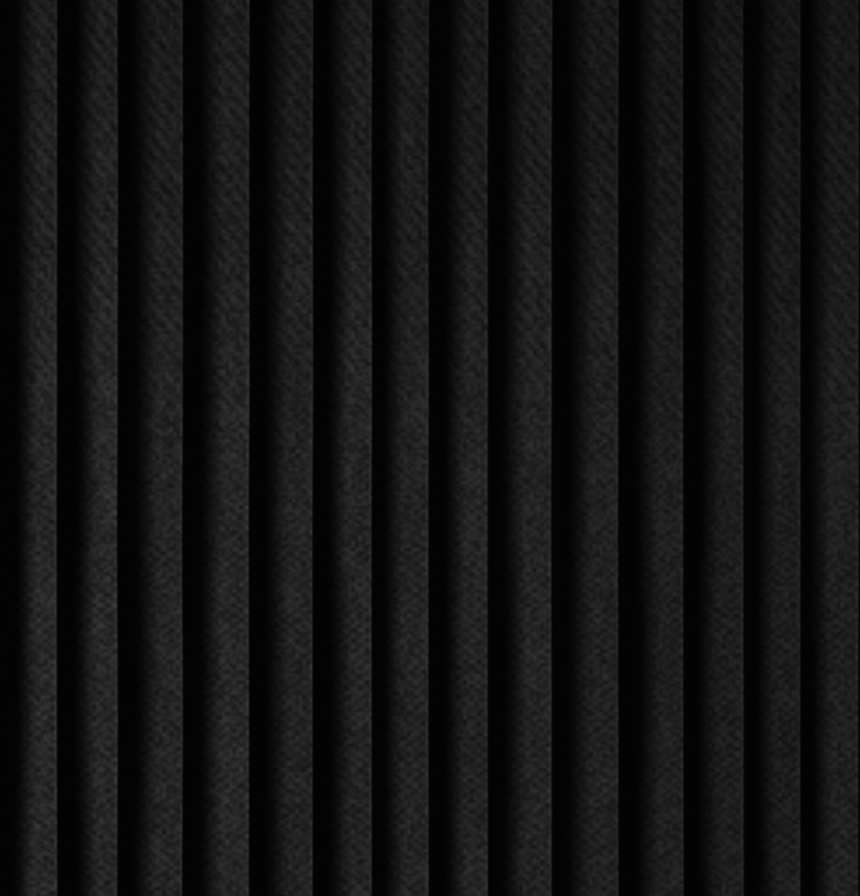
A WebGL 1 fragment shader for this texture:

```glsl
precision highp float;
// Black pleated cloth: fourteen upright folds, each rising from a deep shadow
// on its left to a lit, woven face that ends in a crisp edge on its right.
// Fold edges come from a swaying pitch; the weave is noise plus fine threads.
uniform vec2 u_resolution;

const float FIRST_EDGE = 0.0725;   // right edge of the first fold
const float PITCH = 0.0718;        // mean fold width
const float SWAY = 0.006;          // drift of the edges from an even pitch
const float EDGE_SOFT = 0.0035;
const float RAMP = 0.34;           // shadow to light, in fold widths
const vec2 THREADS = vec2(246.0, 256.0);
const float GRAIN = 0.085;
const float THREAD_DEPTH = 0.018;
const float RIM_LIGHT = 0.022;
const vec3 SHADOW = vec3(0.012);
const vec3 HALF_LIGHT = vec3(0.045);
const vec3 CLOTH = vec3(0.128);
const float TAU = 6.28318;

float hash(vec2 p) {
  vec3 q = fract(vec3(p.xyx) * 0.1031);
  q += dot(q, q.yzx + 33.33);
  return fract((q.x + q.y) * q.z);
}

float noise(vec2 p) {
  vec2 i = floor(p);
  vec2 f = fract(p);
  f = f * f * (3.0 - 2.0 * f);
  float low = mix(hash(i), hash(i + vec2(1.0, 0.0)), f.x);
  float high = mix(hash(i + vec2(0.0, 1.0)), hash(i + 1.0), f.x);
  return mix(low, high, f.y);
}

// Position of the right edge of fold k
float foldEdge(float k) {
  return FIRST_EDGE + PITCH * k + SWAY * cos(k - 3.9);
}

// Woven surface around zero: twill near the top, plain weave near the bottom
float weave(vec2 uv) {
  vec2 p = uv * THREADS;
  float grain = noise(p) * 0.7 + noise(p * vec2(0.55, 0.4) + 71.0) * 0.3 - 0.5;
  float twill = sin(TAU * (p.x * 0.24 + p.y * 0.2));
  float plain = sin(TAU * p.x * 0.25) * sin(TAU * p.y * 0.34);
  float threads = mix(plain, twill, smoothstep(0.3, 0.8, uv.y));
  return grain * GRAIN + threads * THREAD_DEPTH;
}

void main() {
  vec2 uv = gl_FragCoord.xy / u_resolution;
  float x = uv.x + 0.0012 * (noise(vec2(uv.x * 6.0, uv.y * 5.0)) - 0.5);

  // Find the fold that holds this point
  float fold = 0.0;
  for (int i = 0; i < 15; i++) {
    fold += step(foldEdge(float(i)), x);
  }
  float left = foldEdge(fold - 1.0);
  float right = foldEdge(fold);
  float across = (x - left) / (right - left);
  float inside = right - x;

  // Shadow width varies by fold and wavers a little along it
  float shadowEnd = mix(0.2, 0.37, hash(vec2(fold, 7.0)));
  shadowEnd += 0.07 * (noise(vec2(fold * 9.0, uv.y * 4.0)) - 0.5);
  float faint = smoothstep(shadowEnd - 0.1, shadowEnd + 0.1, across);
  float lit = smoothstep(shadowEnd, shadowEnd + RAMP, across);

  // Light fades toward the top and the right, and differs between folds
  float light = mix(1.06, 0.82, smoothstep(0.45, 1.0, uv.y));
  light *= mix(1.05, 0.84, smoothstep(0.4, 1.0, uv.x));
  light *= mix(0.93, 1.07, hash(vec2(fold, 23.0)));
  light *= 0.94 + 0.12 * noise(vec2(uv.x * 40.0, uv.y * 7.0));

  vec3 color = mix(SHADOW, HALF_LIGHT, faint);
  color = mix(color, CLOTH * light, lit);
  color += weave(uv) * light * (0.06 + 0.2 * faint + 0.74 * lit);

  // Thin rim, then a smooth drop into the next shadow
  float soft = max(EDGE_SOFT, 1.5 / u_resolution.x);
  float rim = smoothstep(0.0, soft, inside) * (1.0 - smoothstep(soft, 2.0 * soft, inside));
  color += RIM_LIGHT * rim * light;
  color = mix(SHADOW, color, smoothstep(0.0, soft, inside));

  gl_FragColor = vec4(clamp(color, 0.0, 1.0), 1.0);
}
```
